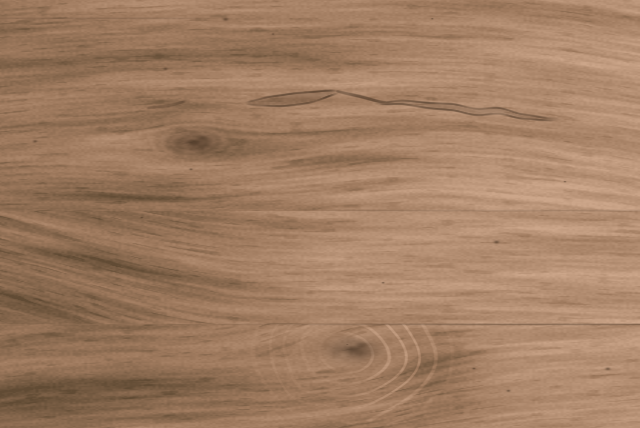
This texture is drawn by a Shadertoy shader. Its source:

```glsl
const vec3 DARK_WOOD = vec3(0.38, 0.295, 0.205);
const vec3 MID_WOOD = vec3(0.62, 0.475, 0.365);
const vec3 PALE_WOOD = vec3(0.80, 0.65, 0.54);
const vec3 CRACK_BROWN = vec3(0.25, 0.18, 0.12);
const float SEAM_LOW = 0.242;
const float SEAM_MID = 0.508;
const float SEAM_TOP = 0.957;
const vec2 KNOT_UPPER = vec2(0.453, 0.668);
const vec2 KNOT_LOWER = vec2(0.824, 0.184);
const float LEFT_TONE = 0.40;
const float RIGHT_TONE = 0.79;
const float SPECKS = 14.0;

// Shaded zones: centre, half width, half height
const int SHADES = 9;
const vec4 SHADE[SHADES] = vec4[](
    vec4(0.74, 0.86, 0.17, 0.028), vec4(0.47, 0.665, 0.16, 0.045),
    vec4(0.78, 0.625, 0.30, 0.024), vec4(0.28, 0.53, 0.55, 0.035),
    vec4(0.25, 0.385, 0.38, 0.028), vec4(0.12, 0.285, 0.28, 0.035),
    vec4(1.03, 0.13, 0.09, 0.11), vec4(0.15, 0.08, 0.40, 0.06),
    vec4(0.42, 0.755, 0.10, 0.012));

float hash(vec2 p) {
    vec3 q = fract(p.xyx * 0.1031);
    q += dot(q, q.yzx + 33.33);
    return fract((q.x + q.y) * q.z);
}

float noise(vec2 p) {
    vec2 i = floor(p), f = fract(p);
    f = f * f * (3.0 - 2.0 * f);
    return mix(mix(hash(i), hash(i + vec2(1, 0)), f.x),
               mix(hash(i + vec2(0, 1)), hash(i + vec2(1, 1)), f.x), f.y);
}

// Signed noise stretched along the grain
float streak(vec2 g, float along, float across) {
    return noise(g * vec2(along, across) + across) - 0.5;
}

// Shift that leads the grain around a knot
float deflect(vec2 d, float radius) {
    d.x *= 0.45;
    return -d.y * radius * radius / (radius * radius + dot(d, d));
}

float blob(vec2 d, vec2 size) {
    d /= size;
    return exp(-dot(d, d));
}

// Slender split from a to b: dark rim around a faint filling
float split(vec2 p, vec2 a, vec2 b, float bulge) {
    vec2 axis = b - a;
    float t = dot(p - a, axis) / dot(axis, axis);
    float side = p.y - mix(a.y, b.y, t) + 0.010 * (noise(p * vec2(18.0, 4.0)) - 0.5);
    float width = bulge * 4.0 * t * (1.0 - t);
    float ends = smoothstep(0.0, 0.08, t) * smoothstep(1.0, 0.85, t);
    float rim = 1.0 - smoothstep(0.0005, 0.0045, abs(abs(side) - width));
    float fill = 1.0 - smoothstep(width - 0.002, width + 0.002, abs(side));
    return ends * max(rim * (0.35 + 0.5 * noise(p * vec2(30.0, 60.0))), 0.22 * fill);
}

float seam(float y, float at) {
    return 1.0 - smoothstep(0.0006, 0.0035, abs(y - at));
}

// Ragged dark heart of a knot
float heart(vec2 d, vec2 size) {
    float ragged = noise(d * vec2(45.0, 90.0) + 7.0);
    float body = blob(d, size) * (0.35 + 0.65 * ragged);
    return max(body, 0.85 * blob(d - vec2(0.0, 0.1 * d.x), size * vec2(0.7, 0.18)));
}

void mainImage(out vec4 fragColor, in vec2 fragCoord) {
    vec2 p = fragCoord / iResolution.y;
    float across = fragCoord.x / iResolution.x;
    float lowBoard = 1.0 - step(SEAM_LOW, p.y);
    float topBoard = step(SEAM_MID, p.y);
    float midBoard = 1.0 - lowBoard - topBoard;
    vec2 toUpper = p - KNOT_UPPER, toLower = p - KNOT_LOWER;

    // Grain direction, bent per board and around the knots
    vec2 g = p;
    g.y += topBoard * (0.06 * (p.x - 0.6) * (p.x - 0.6) + deflect(toUpper, 0.045));
    g.y += midBoard * 0.13 * (1.0 - exp(-2.0 * p.x));
    g.y += lowBoard * (deflect(toLower, 0.07) - 0.09 * p.x);
    g.y += 0.05 * (noise(p * vec2(1.8, 3.0) + 4.0) - 0.5);
    g.y += 0.005 * (noise(p * vec2(9.0, 16.0)) - 0.5);
    g += vec2(3.7, 1.3) * (lowBoard + 2.0 * topBoard);

    // Light falloff, wide bands and fine fibres
    float tone = mix(LEFT_TONE, RIGHT_TONE, smoothstep(-0.1, 0.95, across));
    tone += 0.05 * midBoard - 0.05 * lowBoard;
    tone += 0.30 * streak(g, 1.3, 13.0) + 0.24 * streak(g, 2.2, 38.0);
    tone += 0.20 * streak(g, 4.0, 85.0) + 0.20 * streak(g, 9.0, 170.0);
    tone += 0.12 * streak(p, 150.0, 300.0);
    tone -= 0.14 * smoothstep(0.70, 0.95, noise(g * vec2(22.0, 190.0)));

    // Shaded zones broken up by the grain
    float shade = 0.0;
    for (int i = 0; i < SHADES; i++) {
        vec2 d = p - SHADE[i].xy;
        d.y += 0.10 * d.x * (topBoard * 0.5 + midBoard * 1.6);
        shade += blob(d, SHADE[i].zw);
    }
    tone -= min(shade, 1.2) * (0.14 + 0.22 * noise(g * vec2(3.0, 55.0)));

    // Growth rings, palest to the right of the lower knot
    vec2 ringPos = (toLower + vec2(0.02, 0.01)) * vec2(1.0, 1.35);
    float radius = length(ringPos) + 0.022 * noise(p * 13.0);
    float phase = abs(fract(radius * 27.0 + 0.5 * noise(vec2(radius * 20.0, 2.0))) - 0.5);
    float ringZone = smoothstep(0.05, 0.08, radius) * (1.0 - smoothstep(0.18, 0.30, radius));
    ringZone *= lowBoard * mix(0.25, 1.0, smoothstep(-0.05, 0.1, toLower.x));
    tone += ringZone * (0.26 * (1.0 - smoothstep(0.03, 0.16, phase)) - 0.04);
    float oval = length(toUpper * vec2(1.0, 2.2));
    tone += 0.07 * cos(oval * 230.0 + 4.0 * noise(p * 20.0)) * blob(toUpper, vec2(0.10, 0.045));

    tone = clamp(tone, 0.0, 1.0);
    vec3 color = mix(DARK_WOOD, MID_WOOD, min(tone * 2.0, 1.0));
    color = mix(color, PALE_WOOD, max(tone * 2.0 - 1.0, 0.0));

    // Knots, splits and board joints
    float dark = max(heart(toUpper, vec2(0.050, 0.024)), heart(toLower, vec2(0.048, 0.022)));
    dark = max(dark, split(p, vec2(0.57, 0.757), vec2(0.80, 0.787), 0.013));
    dark = max(dark, split(p, vec2(0.78, 0.789), vec2(0.92, 0.760), 0.001));
    dark = max(dark, split(p, vec2(0.87, 0.765), vec2(1.32, 0.721), 0.007));
    dark = max(dark, 0.7 * split(p, vec2(0.34, 0.748), vec2(0.44, 0.763), 0.001));
    dark = max(dark, 0.40 * seam(p.y, SEAM_LOW) * smoothstep(0.2, 0.8, across));
    dark = max(dark, 0.18 * seam(p.y, SEAM_MID) * smoothstep(0.45, 0.6, across));
    dark = max(dark, 0.22 * seam(p.y, SEAM_TOP) * (1.0 - smoothstep(0.2, 0.4, across)));

    // Scattered pin specks
    for (float i = 0.0; i < SPECKS; i++) {
        vec2 spot = vec2(1.5 * hash(vec2(i, 3.0)), hash(vec2(i, 8.0)));
        float size = mix(0.002, 0.005, hash(vec2(i, 5.0)));
        dark = max(dark, 0.6 * blob(p - spot, vec2(1.4, 0.8) * size));
    }
    fragColor = vec4(mix(color, CRACK_BROWN, 0.85 * dark), 1.0);
}
```
